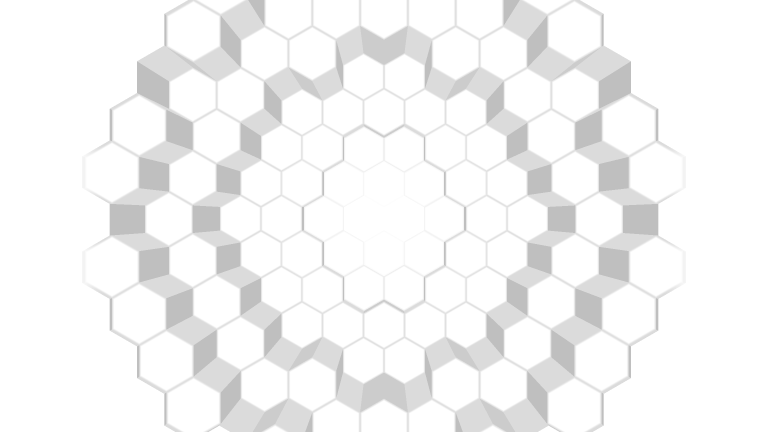
Reproduce this background procedurally as a Shadertoy shader.

```glsl
#define CELL 0.0926          // hexagon width in canvas heights
#define SHIFT vec2(0.0, -0.0675)
#define RING_RADII vec4(2.0, 3.64, 4.76, 5.3)
#define RING_RISES vec4(0.025, 0.17, 0.165, 0.012)
#define SIDE_WALL 0.75
#define OUTER_SLOPE 0.80
#define INNER_SLOPE 0.86
#define SEAM_WIDTH 0.045
#define SEAM_DEPTH 0.13
#define FADE_START 0.645
#define FADE_END 0.715
#define SAMPLES 3

const float ROW_PAIR = 1.7320508;

// Centre of the pointed-top hexagon holding q
vec2 hexCentre(vec2 q) {
    q -= SHIFT;
    vec2 even = vec2(floor(q.x) + 0.5, round(q.y / ROW_PAIR) * ROW_PAIR);
    vec2 odd = vec2(round(q.x), (floor(q.y / ROW_PAIR) + 0.5) * ROW_PAIR);
    vec2 a = q - even, b = q - odd;
    return SHIFT + (dot(a, a) < dot(b, b) ? even : odd);
}

// Perspective scale of a column top, rising in rings
float topScale(vec2 centre) {
    return 1.0 + dot(RING_RISES, step(RING_RADII, vec4(length(centre))));
}

vec2 faceNormal(int i) {
    float angle = float(i) * 1.0471976;
    return vec2(cos(angle), sin(angle));
}

// Soft seam around each top, fainter near the middle
float topShade(vec2 q, vec2 centre) {
    float reach = 0.0;
    for (int i = 0; i < 3; i++)
        reach = max(reach, abs(dot(q - centre, faceNormal(i))));
    float radius = length(centre);
    float strength = SEAM_DEPTH * smoothstep(0.3, 3.0, radius);
    strength *= 1.0 - step(RING_RADII.w, radius);
    return 1.0 - strength * (1.0 - smoothstep(0.0, SEAM_WIDTH, 0.5 - reach));
}

float wallShade(vec2 normal, vec2 ray) {
    if (abs(normal.y) < 0.1) return SIDE_WALL;
    return normal.x * ray.x > 0.0 ? INNER_SLOPE : OUTER_SLOPE;
}

// Follow the view ray down from column to column
float traceColumns(vec2 ray) {
    float depth = 1.0 / (1.0 + dot(RING_RISES, vec4(1.0)));
    vec2 centre = hexCentre(ray * depth);
    for (int hop = 0; hop < 6; hop++) {
        float topDepth = 1.0 / topScale(centre);
        float exitDepth = 1e5;
        vec2 exitNormal = vec2(1.0, 0.0);
        for (int i = 0; i < 3; i++) {
            vec2 normal = faceNormal(i);
            float speed = dot(ray, normal);
            if (abs(speed) < 1e-5) continue;
            normal *= sign(speed);
            float crossing = (0.5 + dot(centre, normal)) / abs(speed);
            if (crossing < exitDepth) {
                exitDepth = crossing;
                exitNormal = normal;
            }
        }
        if (topDepth <= exitDepth) return topShade(ray * topDepth, centre);
        depth = exitDepth;
        centre = hexCentre(centre + exitNormal);
        if (topScale(centre) * depth > 1.0) return wallShade(exitNormal, ray);
    }
    return 1.0;
}

void mainImage(out vec4 fragColor, in vec2 fragCoord) {
    float shade = 0.0;
    // Average a small grid of rays to smooth the edges
    for (int i = 0; i < SAMPLES * SAMPLES; i++) {
        vec2 jitter = (vec2(i % SAMPLES, i / SAMPLES) + 0.5) / float(SAMPLES) - 0.5;
        vec2 p = (fragCoord + jitter - 0.5 * iResolution.xy) / iResolution.y;
        float fade = smoothstep(FADE_START, FADE_END, abs(p.x));
        shade += mix(traceColumns(p / CELL), 1.0, fade);
    }
    fragColor = vec4(vec3(shade / float(SAMPLES * SAMPLES)), 1.0);
}
```
